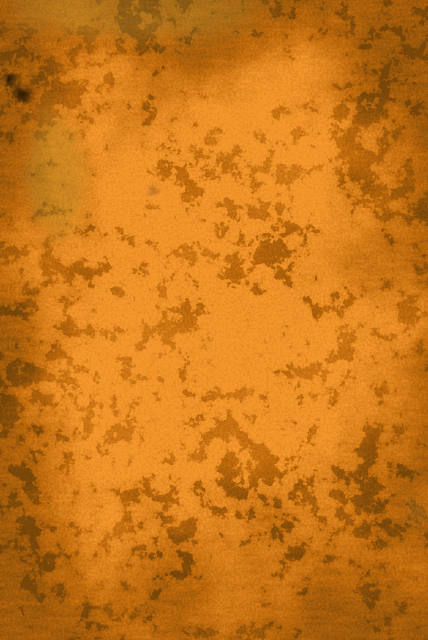
Give the GLSL for this texture, as a Shadertoy shader.

```glsl
// Aged orange parchment with rust blotches, olive stains and darkened edges.
#define GLOW   vec3(0.955, 0.590, 0.172)
#define RUST   vec3(0.740, 0.408, 0.045)
#define DEEP   vec3(0.470, 0.275, 0.035)
#define OLIVE  vec3(0.770, 0.515, 0.125)
#define EDGE_DARKNESS   0.66
#define BLOTCH_STRENGTH 0.33
#define BLOTCH_LEVEL    0.29
#define BLOTCH_SCALE    32.0
#define CLUSTER_SCALE   6.0
#define GRAIN_SCALE     235.0
#define GRAIN_STRENGTH  0.17

// Integer hash giving a unit gradient for a lattice cell
vec2 gradientAt(vec2 cell) {
    uvec2 k = uvec2(ivec2(cell) + 4096);
    uint h = k.x * 1597334677u ^ k.y * 3812015801u;
    h = (h ^ (h >> 15)) * 2246822519u;
    h ^= h >> 13;
    float angle = float(h & 65535u) * 6.2831853 / 65536.0;
    return vec2(cos(angle), sin(angle));
}

float gradientNoise(vec2 p) {
    vec2 i = floor(p), f = fract(p);
    vec2 w = f * f * f * (f * (f * 6.0 - 15.0) + 10.0);
    vec2 x = vec2(1.0, 0.0);
    float a = dot(gradientAt(i), f);
    float b = dot(gradientAt(i + x.xy), f - x.xy);
    float c = dot(gradientAt(i + x.yx), f - x.yx);
    float d = dot(gradientAt(i + x.xx), f - x.xx);
    return mix(mix(a, b, w.x), mix(c, d, w.x), w.y);
}

float fbm(vec2 p, int octaves, float gain) {
    float sum = 0.0, amplitude = 1.0;
    for (int i = 0; i < octaves; i++) {
        sum += amplitude * gradientNoise(p);
        p = mat2(1.6, 1.2, -1.2, 1.6) * p + 17.3;
        amplitude *= gain;
    }
    return sum;
}

// Soft elliptical spot
float spot(vec2 p, vec2 center, vec2 radius) {
    vec2 d = (p - center) / radius;
    return exp(-dot(d, d));
}

void mainImage(out vec4 fragColor, in vec2 fragCoord) {
    vec2 uv = fragCoord / iResolution.xy;
    vec2 p = fragCoord / iResolution.y;

    // Noise layers from broad to fine
    float broad = fbm(p * 4.0 + 3.7, 4, 0.55);
    float cluster = fbm(p * CLUSTER_SCALE + 41.2, 3, 0.5);
    float speckle = fbm(p * BLOTCH_SCALE + 9.1, 4, 0.65);
    float fibre = fbm(p * vec2(22.0, 110.0) + 5.0, 2, 0.6);
    float grain = fbm(p * GRAIN_SCALE + 2.3, 2, 0.8);

    // Uneven darkening toward the border
    vec2 q = abs(uv * 2.0 - 1.0);
    float border = pow(dot(q * q, q), 1.0 / 3.0);
    float edge = smoothstep(0.48, 1.17, border + 0.34 * broad + 0.06 * speckle);

    // Crisp, clustered rust blotches and their faint halos
    float field = 0.85 * cluster + speckle;
    float blotch = smoothstep(BLOTCH_LEVEL - 0.08, BLOTCH_LEVEL + 0.14, field);
    float halo = smoothstep(-0.15, 0.55, field);
    blotch *= 0.75 + 0.6 * smoothstep(-0.2, 0.4, broad);

    // Pale olive stains at the upper left and along the top
    float stain = spot(uv, vec2(0.13, 0.73), vec2(0.08, 0.12))
                + spot(uv, vec2(0.28, 0.99), vec2(0.34, 0.06))
                + 0.5 * spot(uv, vec2(0.98, 0.20), vec2(0.07, 0.05));
    stain = smoothstep(0.25, 0.8, stain + 0.3 * broad + 0.15 * speckle);

    // Total shade: 0 is glowing paper, 1 is the darkest rust
    float shade = 0.03 + EDGE_DARKNESS * edge + 0.10 * halo
                + BLOTCH_STRENGTH * blotch * (1.0 - 0.35 * edge)
                + 0.06 * broad + fibre * (0.03 + 0.10 * edge)
                + GRAIN_STRENGTH * grain;
    shade *= 1.0 - 0.25 * stain;

    vec3 color = mix(GLOW, RUST, clamp(shade * 2.0, 0.0, 1.0));
    color = mix(color, DEEP, clamp(shade * 2.0 - 1.0, 0.0, 1.0));
    vec3 oliveTone = OLIVE * (1.14 - 0.55 * shade);
    color = mix(color, oliveTone, 0.8 * stain);

    // Small sooty marks near the left border
    vec2 wobble = p + 0.008 * vec2(speckle, fibre);
    float soot = spot(wobble, vec2(0.015, 0.876), vec2(0.010, 0.006))
               + spot(wobble, vec2(0.036, 0.853), vec2(0.012, 0.012))
               + 0.35 * spot(wobble, vec2(0.237, 0.705), vec2(0.008, 0.006));
    color *= 1.0 - 0.65 * min(soot, 1.0);

    fragColor = vec4(clamp(color, 0.0, 1.0), 1.0);
}
```
